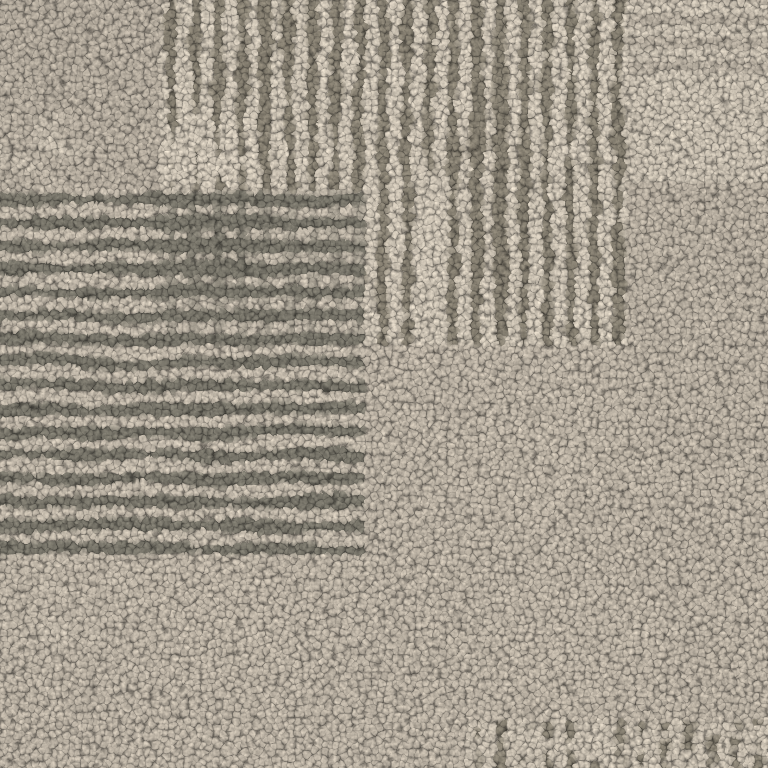
Write a WebGL 1 fragment shader that draws this texture.

```glsl
precision highp float;
// Loop-pile carpet: beige ground with overlapping blocks of worn grey stripes.
// Cellular tufts carry the yarn colour, so stripe edges turn ragged tuft by tuft;
// gradient noise bends, swells and breaks the stripes and roughens the pile.

uniform vec2 u_resolution;

const float TUFTS = 122.0;           // tufts across the canvas
const float CREVICE = 0.30;          // darkening between tufts
const float GRAIN = 0.26;            // strength of the fibre grain
const float PITCH_H = 0.0303;        // spacing of horizontal stripes
const float PITCH_V = 0.0306;        // spacing of vertical stripes
const float ORIGIN_H = 0.2858;       // centre of the lowest horizontal stripe
const float ORIGIN_V = 0.8047;       // centre of the rightmost vertical stripe
const vec4 BLOCK_H = vec4(-0.1, 0.275, 0.475, 0.752);  // left, bottom, right, top
const vec4 BLOCK_V = vec4(0.209, 0.551, 0.816, 1.1);
const vec4 BLOCK_PALE = vec4(0.816, 0.762, 1.1, 1.1);
const vec4 BLOCK_FOOT = vec4(0.605, -0.1, 1.1, 0.062);
const vec3 GROUND = vec3(0.700, 0.665, 0.612);
const vec3 PALE = vec3(0.760, 0.725, 0.668);
const vec3 DARK_V = vec3(0.500, 0.475, 0.422);
const vec3 DARK_H = vec3(0.452, 0.440, 0.398);

vec2 hash2(vec2 p) {
  vec3 q = fract(p.xyx * vec3(0.1031, 0.1030, 0.0973));
  q += dot(q, q.yzx + 33.33);
  return fract((q.xx + q.yz) * q.zy);
}

float corner(vec2 cell, vec2 offset) {
  return dot(hash2(cell) * 2.0 - 1.0, offset);
}

// Gradient noise, roughly -0.7 to 0.7
float noise(vec2 p) {
  vec2 i = floor(p), f = fract(p);
  vec2 u = f * f * (3.0 - 2.0 * f), e = vec2(1.0, 0.0);
  return mix(mix(corner(i, f), corner(i + e, f - e), u.x),
             mix(corner(i + e.yx, f - e.yx), corner(i + 1.0, f - 1.0), u.x), u.y);
}

float box(vec2 p, vec4 b) {
  vec2 s = smoothstep(-0.002, 0.002, p - b.xy) * smoothstep(-0.002, 0.002, b.zw - p);
  return s.x * s.y;
}

// Soft round patch, 1 at the centre and 0 beyond the radii
float patchAt(vec2 p, vec2 centre, vec2 radii) {
  return 1.0 - smoothstep(0.2, 1.0, length((p - centre) / radii));
}

// Stripe coverage; t counts stripes, halfWidth is a share of the pitch
float stripe(float t, float halfWidth) {
  float d = abs(fract(t + 0.5) - 0.5);
  return 1.0 - smoothstep(-0.08, 0.08, d - halfWidth);
}

float horizontalInk(vec2 p) {
  float t = (p.y - ORIGIN_H) / PITCH_H + 0.25 * noise(vec2(p.x * 9.0, p.y * 12.0));
  float w = 0.245 + 0.24 * noise(vec2(p.x * 13.0, p.y * 36.0) + 7.0)
          + 0.16 * noise(p * 60.0);
  w += 0.13 * patchAt(p, vec2(0.27, 0.68), vec2(0.13, 0.10));
  w -= 0.14 * patchAt(p, vec2(0.11, 0.64), vec2(0.10, 0.035));
  return stripe(t, w);
}

float verticalInk(vec2 p) {
  float t = (p.x - ORIGIN_V) / PITCH_V + 0.18 * noise(p * vec2(14.0, 10.0) + 3.0);
  float w = 0.20 + 0.26 * noise(vec2(p.x * 34.0, p.y * 13.0) + 19.0)
          + 0.28 * noise(p * vec2(62.0, 48.0));
  w += 0.13 * patchAt(p, vec2(0.64, 0.76), vec2(0.05, 0.25));
  w += 0.08 * patchAt(p, vec2(0.34, 0.95), vec2(0.06, 0.12));
  w -= 0.20 * patchAt(p, vec2(0.25, 0.79), vec2(0.12, 0.09));
  w -= 0.45 * patchAt(p, vec2(0.561, 0.64), vec2(0.020, 0.20));
  return stripe(t, w);
}

vec3 yarn(vec2 p) {
  float inH = box(p, BLOCK_H), inV = box(p, BLOCK_V);
  float inkV = verticalInk(p);

  // Plain ground, a little darker at the upper left and right, with pale flecks
  vec3 col = GROUND * (1.0 + 0.02 * noise(p * 5.0));
  col *= 1.0 - 0.04 * box(p, vec4(-0.1, 0.752, 0.209, 1.1));
  col *= 1.0 - 0.02 * box(p, vec4(0.816, 0.4, 1.1, 0.762));
  float worn = patchAt(p, vec2(0.02, 0.81), vec2(0.17, 0.09))
             + 0.6 * patchAt(p, vec2(0.08, 0.21), vec2(0.18, 0.09));
  float fleck = smoothstep(0.0, 0.3, noise(p * vec2(22.0, 38.0)) + 0.3 * worn - 0.12);
  col = mix(col, PALE, 0.8 * fleck * min(worn, 1.0));

  // Pale block at the upper right, with faint bands along its top
  float band = stripe((p.y - 0.944) / PITCH_H, 0.24) * smoothstep(0.89, 0.91, p.y);
  col = mix(col, mix(PALE * 0.98, GROUND * 0.95, 0.8 * band), box(p, BLOCK_PALE));

  // Vertical stripes, and the broken tops of another set at the foot
  col = mix(col, mix(PALE, DARK_V, inkV), inV);
  float broken = smoothstep(-0.12, 0.12, noise(p * vec2(24.0, 50.0) + 5.0));
  vec3 foot = mix(mix(GROUND, PALE, 0.6), DARK_V, inkV * broken);
  col = mix(col, foot, box(p, BLOCK_FOOT));

  // Horizontal stripes lie on top; the vertical set shows through the overlap
  float dense = patchAt(p, vec2(0.26, 0.69), vec2(0.13, 0.11));
  float inkH = max(horizontalInk(p), inV * inkV * (0.35 + 0.5 * dense));
  return mix(col, mix(mix(GROUND, PALE, 0.35), DARK_H, inkH), inH);
}

void main() {
  vec2 p = gl_FragCoord.xy / u_resolution;

  // Nearest and second-nearest tuft centres, in a warped grid for curled loops
  vec2 g = p * TUFTS;
  g += 0.55 * vec2(noise(g * 1.1), noise(g * 1.1 + 31.0));
  vec2 nearest = vec2(0.0);
  float d1 = 9.0, d2 = 9.0;
  for (int y = -1; y <= 1; y++) {
    for (int x = -1; x <= 1; x++) {
      vec2 cell = floor(g) + vec2(float(x), float(y));
      vec2 c = cell + 0.05 + 0.9 * hash2(cell + 11.0);
      float d = distance(g, c);
      if (d < d1) { d2 = d1; d1 = d; nearest = c; }
      else d2 = min(d2, d);
    }
  }
  float gap = d2 - d1;
  vec3 col = yarn(mix(p, nearest / TUFTS, 0.8 * smoothstep(0.0, 0.25, gap)));

  // Rounded tufts lit from the upper left; crevices deepen where tufts lie far apart
  float depth = CREVICE * smoothstep(0.2, 0.75, d1 + 0.35 * noise(p * TUFTS * 0.9 + 8.0));
  float shade = 1.075 - depth * (1.0 - smoothstep(0.0, 0.5, gap)) - 0.14 * d1 * d1;
  shade += 0.09 * dot(g - nearest, vec2(-0.6, 0.8));
  shade += 0.07 * (hash2(floor(nearest) + 5.0).x - 0.5) * smoothstep(0.0, 0.2, gap);
  shade += GRAIN * noise(p * TUFTS * 1.7) + 0.5 * GRAIN * noise(p * TUFTS * 3.1 + 40.0);
  gl_FragColor = vec4(clamp(col * shade, 0.0, 1.0), 1.0);
}
```
